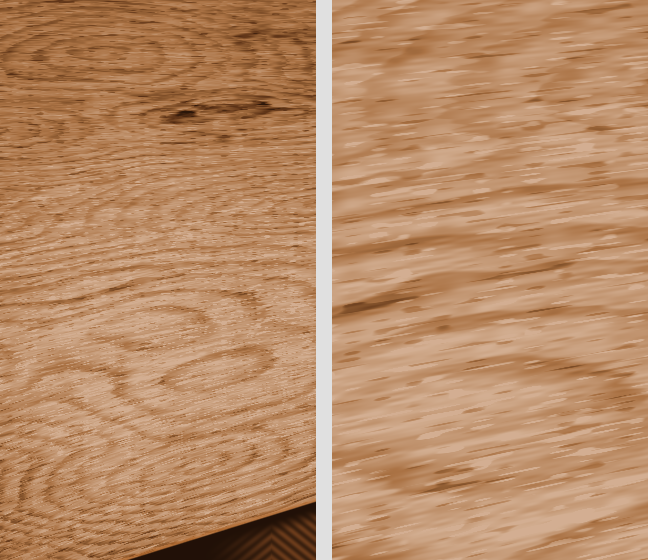
Left, the full canvas; right, a detail of the centre.
A Shadertoy shader for this texture:

```glsl
// Oiled oak table top: growth rings are contours of a smooth minimum of stretched
// ellipses, combed by fine fibres, with short pale flecks and pores in a soft glow.
// The table's slanted front edge leaves a shadowed floor in the lower right corner.

const vec3 SHADOW = vec3(0.17, 0.085, 0.035);
const vec3 UMBER  = vec3(0.38, 0.21, 0.095);
const vec3 BROWN  = vec3(0.56, 0.36, 0.195);
const vec3 HONEY  = vec3(0.67, 0.45, 0.27);
const vec3 TAN    = vec3(0.73, 0.54, 0.385);
const vec3 PALE   = vec3(0.81, 0.66, 0.54);

const vec2  GLOW_CENTRE   = vec2(0.30, 0.38);
const float RING_CROWDING = 120.0;  // rings get denser away from a heart
const float RING_BLEND    = 1.5;    // sharpness of the join between hearts
const float RING_DEPTH    = 0.33;
const float GRAIN_DEPTH   = 0.24;
const float FIBRE_DEPTH   = 0.24;
const float FLECK_LIGHT   = 0.30;
const float PORE_DEPTH    = 0.28;
const float EDGE_START    = 0.228;
const float EDGE_SLOPE    = 0.31;

// Ring hearts: centre x, centre y, flattening, ring frequency
const int HEARTS = 8;
const vec4 HEART[HEARTS] = vec4[HEARTS](
    vec4( 0.175, 0.900, 0.28, 50.0), vec4(-0.02, 0.765, 0.25, 80.0),
    vec4( 0.400, 0.800, 0.20, 85.0), vec4( 0.58, 0.630, 0.19, 85.0),
    vec4( 0.270, 0.415, 0.30, 20.0), vec4( 0.40, 0.336, 0.36, 15.0),
    vec4(-0.020, 0.350, 0.65, 16.0), vec4( 0.36, 0.170, 0.28, 50.0));

float hash(vec2 p) {
    return fract(sin(dot(p, vec2(127.1, 311.7))) * 43758.5453);
}

float noise(vec2 p) {
    vec2 i = floor(p), f = fract(p);
    f = f * f * (3.0 - 2.0 * f);
    return mix(mix(hash(i), hash(i + vec2(1, 0)), f.x),
               mix(hash(i + vec2(0, 1)), hash(i + vec2(1, 1)), f.x), f.y);
}

// Fibres climb to the right, more steeply near the bottom
float grainSlope(float y) {
    return mix(0.36, 0.0, smoothstep(0.0, 1.0, y));
}

// Dark late-wood lines, soft on one side and crisp on the other
float growthRings(vec2 p, vec2 grain) {
    // Broad waves bend the rings; fibres comb their edges lengthwise
    p.y += 0.022 * (noise(grain * vec2(7, 14)) - 0.5);
    p.y += 0.006 * (noise(grain * vec2(24, 50)) - 0.5);
    float comb = noise(grain * vec2(50, 420) + 3.0) - 0.5;
    p += 0.022 * comb * vec2(1.0, grainSlope(p.y));

    float sum = 0.0;
    for (int i = 0; i < HEARTS; i++) {
        vec2 d = p - HEART[i].xy;
        d.y -= 0.5 * grainSlope(HEART[i].y) * d.x;
        float r = length(d * vec2(HEART[i].z, 1.0));
        sum += exp(-RING_BLEND * (r * HEART[i].w + RING_CROWDING * r * r));
    }
    float phase = -log(sum) / RING_BLEND + 0.5 * noise(grain * vec2(6, 25) + 40.0);
    float t = fract(phase);
    float line = smoothstep(0.42, 0.84, t) * (1.0 - smoothstep(0.88, 0.99, t));
    float strength = 0.35 + 0.85 * noise(grain * vec2(5, 16) + 9.0);
    return line * strength * mix(1.0, 0.65, smoothstep(0.70, 0.85, p.y));
}

// Wood colour from dark (0) to light (1)
vec3 woodColour(float tone) {
    vec3 c = mix(SHADOW, UMBER, smoothstep(-0.35, 0.0, tone));
    c = mix(c, BROWN, clamp(tone / 0.33, 0.0, 1.0));
    c = mix(c, HONEY, clamp((tone - 0.33) / 0.18, 0.0, 1.0));
    c = mix(c, TAN, clamp((tone - 0.51) / 0.20, 0.0, 1.0));
    return mix(c, PALE, clamp((tone - 0.71) / 0.27, 0.0, 1.2));
}

float stain(vec2 p, vec2 centre, vec2 size) {
    vec2 d = (p - centre) / size;
    return exp(-dot(d, d));
}

vec3 tableTop(vec2 p) {
    vec2 grain = vec2(p.x, p.y - grainSlope(p.y) * p.x);
    vec2 d = p - GLOW_CENTRE;
    float glow = exp(-3.0 * d.x * d.x - 5.0 * d.y * d.y);
    float tone = 0.42 + 0.51 * glow;

    // Rings, fine straight grain and short fibres
    tone -= RING_DEPTH * growthRings(p, grain);
    tone += GRAIN_DEPTH * (noise(grain * vec2(9, 150)) - 0.5);
    tone += FIBRE_DEPTH * (noise(grain * vec2(75, 480)) - 0.5);
    tone += 0.08 * (noise(p * vec2(9, 14)) - 0.5);

    // Short pale flecks and dark pores
    float fleck = smoothstep(0.70, 0.86, noise(grain * vec2(65, 500) + 31.0));
    float pore = smoothstep(0.74, 0.90, noise(grain * vec2(55, 440) + 77.0));
    tone += FLECK_LIGHT * fleck * (0.25 + 0.75 * glow);
    tone -= PORE_DEPTH * pore;

    // Streaky dark stains around the upper knots
    float dirt = stain(p, vec2(0.50, 0.815), vec2(0.10, 0.018))
               + stain(p, vec2(0.33, 0.795), vec2(0.07, 0.022))
               + 0.7 * stain(p, vec2(0.46, 0.935), vec2(0.12, 0.015))
               + 0.6 * stain(p, vec2(0.40, 0.760), vec2(0.08, 0.016));
    tone -= 0.75 * dirt * smoothstep(0.3, 0.8, noise(grain * vec2(30, 150) + 5.0));
    return woodColour(tone);
}

// Shadowed floor with slats meeting in a chevron
vec3 floorBelow(vec2 p, float depth) {
    float slats = 0.5 + 0.5 * sin(330.0 * (p.y + 0.8 * abs(p.x - 0.485)));
    float lit = smoothstep(0.36, 0.52, p.x) * smoothstep(0.008, 0.04, depth);
    return mix(SHADOW * 0.75, mix(UMBER * 0.6, UMBER * 1.1, slats), lit);
}

void mainImage(out vec4 fragColor, in vec2 fragCoord) {
    vec2 p = fragCoord / iResolution.y;
    float pixel = 1.0 / iResolution.y;
    float edge = p.y - EDGE_SLOPE * (p.x - EDGE_START);

    vec3 wood = mix(tableTop(p), HONEY * vec3(1.05, 0.9, 0.6),
                    0.65 * (1.0 - smoothstep(0.002, 0.010, edge)));
    vec3 colour = mix(floorBelow(p, -edge), wood, smoothstep(-pixel, pixel, edge));
    fragColor = vec4(colour, 1.0);
}
```
